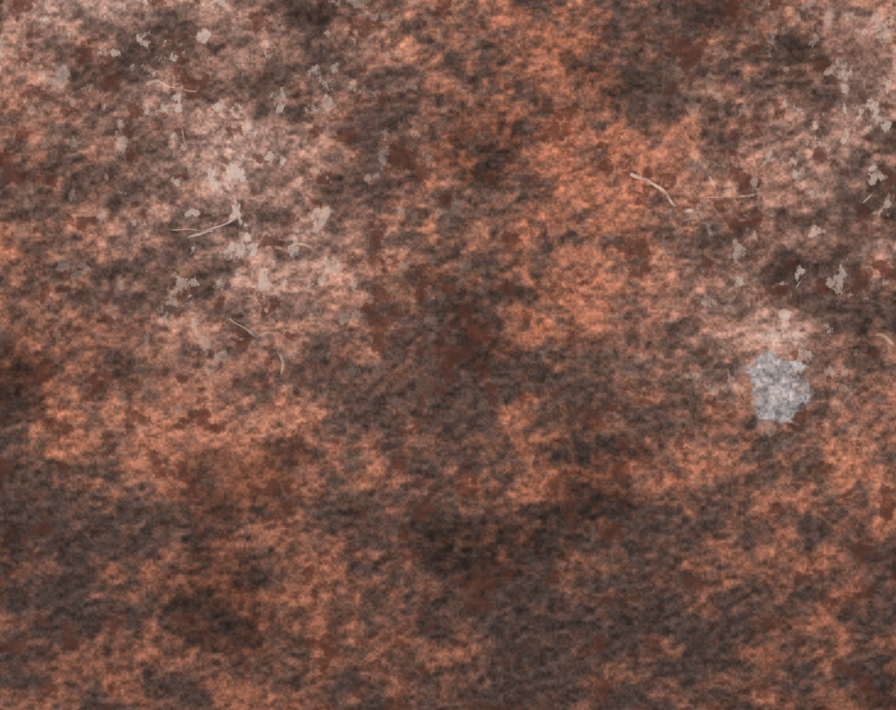
A WebGL 1 fragment shader for this texture:

```glsl
precision highp float;
uniform vec2 u_resolution;

float hash(vec2 p) {
  vec3 q = fract(vec3(p.xyx) * 0.1031);
  q += dot(q, q.yzx + 33.33);
  return fract((q.x + q.y) * q.z);
}

float noise(vec2 p) {
  vec2 i = floor(p), f = fract(p);
  f = f * f * (3.0 - 2.0 * f);
  return mix(mix(hash(i), hash(i + vec2(1.0, 0.0)), f.x),
             mix(hash(i + vec2(0.0, 1.0)), hash(i + 1.0), f.x), f.y);
}

float fbm(vec2 p) {
  float sum = 0.0, amp = 0.5;
  for (int i = 0; i < 5; i++) {
    sum += amp * noise(p);
    p = mat2(1.6, 1.2, -1.2, 1.6) * p + 17.3;
    amp *= 0.56;
  }
  return sum / 1.074;
}

// Soft elliptical region
float spot(vec2 p, vec2 center, vec2 radius) {
  vec2 d = (p - center) / radius;
  return exp(-dot(d, d));
}

// Thin, broken and slightly wavering line
float scratch(vec2 p, vec2 a, vec2 b, float width) {
  p += 0.012 * (vec2(noise(p * 45.0), noise(p * 45.0 + 70.0)) - 0.5);
  vec2 ab = b - a;
  float t = clamp(dot(p - a, ab) / dot(ab, ab), 0.0, 1.0);
  float line = 1.0 - smoothstep(width * 0.3, width * 1.6, length(p - a - ab * t));
  return line * smoothstep(0.25, 0.65, noise(p * 75.0 + 9.0));
}

void main() {
  vec2 p = gl_FragCoord.xy / u_resolution.y;
  float broad = fbm(p * vec2(3.0, 4.2) + 4.0);
  float mottle = fbm(p * vec2(11.0, 15.0) + 31.0);
  float crust = fbm(p * vec2(38.0, 50.0) + 83.0);

  // Brown metal with orange rust, strongest in the upper middle
  float rustZone = spot(p, vec2(0.76, 0.8), vec2(0.22, 0.28))
                 + 0.6 * spot(p, vec2(0.85, 0.32), vec2(0.3, 0.13))
                 + 0.6 * spot(p, vec2(1.22, 0.4), vec2(0.14, 0.1))
                 + 0.4 * spot(p, vec2(0.22, 0.42), vec2(0.28, 0.08));
  float rust = 0.9 * (broad - 0.5) + 1.1 * (mottle - 0.5) + 1.3 * (crust - 0.5)
             + 0.2 * rustZone + 0.37;
  vec3 color = mix(vec3(0.33, 0.26, 0.235), vec3(0.63, 0.40, 0.31), smoothstep(0.05, 0.95, rust));

  // Worn pinkish grey haze on both upper sides
  float hazeZone = spot(p, vec2(0.34, 0.72), vec2(0.24, 0.26))
                 + 0.8 * spot(p, vec2(0.1, 1.0), vec2(0.4, 0.13))
                 + 0.9 * spot(p, vec2(1.23, 0.82), vec2(0.22, 0.24))
                 + 0.7 * spot(p, vec2(1.08, 0.54), vec2(0.16, 0.16));
  hazeZone = min(hazeZone, 1.0);
  float haze = hazeZone * smoothstep(0.3, 0.75, 0.45 * broad + 0.55 * mottle + 0.3 * (crust - 0.5));
  color = mix(color, vec3(0.70, 0.59, 0.55), 0.8 * haze);

  // Dark stains and a shaded lower part
  float stain = smoothstep(0.5, 0.72, fbm(p * vec2(6.0, 9.0) + 57.0));
  color *= 1.0 - 0.27 * stain;
  float shade = 1.0 - smoothstep(0.05, 0.5, p.y + 0.25 * (broad - 0.5));
  color = mix(color, color * vec3(0.83, 0.85, 0.87), shade);
  color *= 1.0 - 0.15 * spot(p, vec2(0.0, 0.47), vec2(0.5, 0.035));

  // Fine gritty grain lit from the upper left
  vec2 g = p * vec2(115.0, 155.0);
  float grain = noise(g) - 0.5 + 0.8 * (noise(p * 290.0 + 41.0) - 0.5);
  float relief = noise(g * 0.7 + 12.0) - noise(g * 0.7 + 12.0 + vec2(-0.45, 0.45));
  color *= 1.06 + 0.38 * grain + 0.32 * relief;
  float ember = smoothstep(0.58, 0.8, noise(g * 0.8 + 90.0)) * (1.0 - haze);
  color += vec3(0.11, 0.045, 0.02) * ember * (0.35 + 0.65 * rustZone);

  // Rust pits and pale flecks
  float pits = smoothstep(0.62, 0.74, fbm(p * 32.0 + 140.0));
  color = mix(color, vec3(0.34, 0.20, 0.16), 0.6 * pits);
  float flecks = smoothstep(0.61, 0.75, fbm(p * vec2(48.0, 40.0) + 200.0));
  color = mix(color, vec3(0.83, 0.75, 0.70), 0.75 * flecks * hazeZone);

  // Bare bluish patch with a ragged rim
  vec2 d = (p - vec2(1.09, 0.465)) / vec2(0.046, 0.055);
  float rim = length(d) + 1.1 * (mottle - 0.5) + 0.9 * (crust - 0.5);
  float patchMask = 1.0 - smoothstep(0.8, 1.08, rim);
  color = mix(color, vec3(0.66, 0.64, 0.64) * (1.0 + 0.4 * grain), 0.8 * patchMask);

  // Scattered scratches: a few strong ones and many faint ones
  float marks = scratch(p, vec2(0.89, 0.76), vec2(0.982, 0.69), 0.0025);
  marks = max(marks, scratch(p, vec2(0.982, 0.69), vec2(0.955, 0.68), 0.002));
  marks = max(marks, 0.7 * scratch(p, vec2(0.245, 0.65), vec2(0.33, 0.697), 0.002));
  for (int i = 0; i < 14; i++) {
    float k = float(i);
    float side = step(9.0, k);
    vec2 a = vec2(0.18 + 0.8 * side, 0.47) + vec2(0.27, 0.42) * vec2(hash(vec2(k, 3.0)), hash(vec2(k, 8.0)));
    float angle = 6.283 * hash(vec2(k, 15.0));
    vec2 b = a + (0.02 + 0.05 * hash(vec2(k, 21.0))) * vec2(cos(angle), sin(angle));
    marks = max(marks, 0.55 * scratch(p, a, b, 0.0018));
  }
  color = mix(color, vec3(0.86, 0.77, 0.70), 0.85 * marks);

  gl_FragColor = vec4(clamp(color, 0.0, 1.0), 1.0);
}
```
